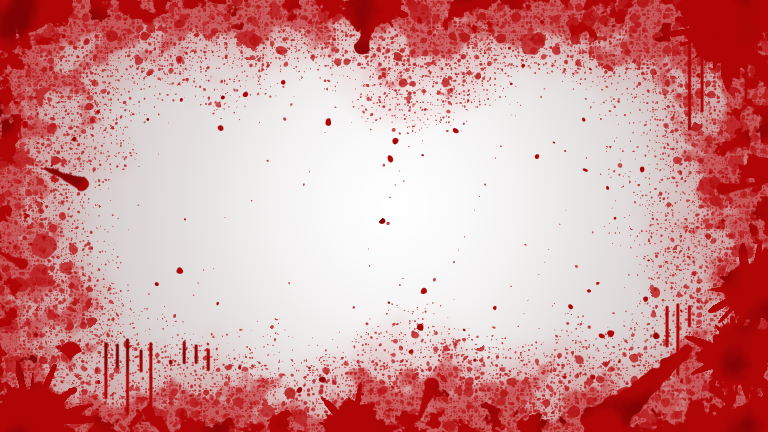
Write a WebGL 1 fragment shader that draws this background.

```glsl
precision highp float;
// Pale radial backdrop framed by red paint spatter: translucent stains, blots and fine mist
// thicken toward the canvas sides, with ragged pools, runs and tapered drops on top.
// Positions are in canvas heights, origin at the lower left.
uniform vec2 u_resolution;

const vec3 DEEP = vec3(0.69, 0.02, 0.025);
const vec3 DARK = vec3(0.40, 0.0, 0.01);
const vec3 CRIMSON = vec3(0.76, 0.16, 0.17);
const vec3 ROSE = vec3(0.80, 0.50, 0.50);

vec2 hash2(vec2 p) {
  vec2 k = vec2(dot(p, vec2(127.1, 311.7)), dot(p, vec2(269.5, 183.3)));
  return fract(sin(k) * 43758.5);
}

float corner(vec2 cell, vec2 offset) {
  return dot(hash2(cell + offset) * 2.0 - 1.0, -offset);
}

// Gradient noise, about -0.7 to 0.7
float noise(vec2 p) {
  vec2 i = floor(p), f = fract(p);
  vec2 u = f * f * (3.0 - 2.0 * f);
  float a = dot(hash2(i) * 2.0 - 1.0, f);
  float b = dot(hash2(i + vec2(1, 0)) * 2.0 - 1.0, f - vec2(1, 0));
  float c = dot(hash2(i + vec2(0, 1)) * 2.0 - 1.0, f - vec2(0, 1));
  float d = dot(hash2(i + 1.0) * 2.0 - 1.0, f - 1.0);
  return mix(mix(a, b, u.x), mix(c, d, u.x), u.y);
}

float fbm(vec2 p) {
  float sum = 0.0, amp = 0.65;
  for (int i = 0; i < 4; i++) {
    sum += amp * noise(p);
    p = mat2(1.6, 1.2, -1.2, 1.6) * p + 3.7;
    amp *= 0.55;
  }
  return sum;
}

float fill(float dist, float soft) {
  return 1.0 - smoothstep(-soft, soft, dist);
}

// One jittered dot per cell, kept with the given chance
float dots(vec2 p, float scale, float chance, float size, float seed, float px) {
  vec2 g = p * scale, id = floor(g) + seed;
  vec2 pick = hash2(id);
  float r = size * mix(0.3, 1.0, pick.y * pick.y);
  vec2 center = 0.5 + (hash2(id + 7.3) - 0.5) * (1.0 - 2.0 * r);
  return step(pick.x, chance) * fill(length(fract(g) - center) - r, scale * px * 0.7);
}

// Frame field: 1 at the sides, 0 at the edge of the clear middle
float frame(vec2 p, float aspect) {
  float bump = 0.07 * exp(-pow((p.x - 0.97) / 0.14, 2.0));
  float side = max(1.0 - p.x / 0.30, 1.0 - (aspect - p.x) / 0.34);
  float rim = 1.0 - min(p.y, 1.0 - p.y) / (0.22 + bump);
  vec2 v = pow(max(vec2(side, rim) + 1.0, 0.0), vec2(4.0));
  return pow(v.x + v.y, 0.25) - 1.0;
}

// Round pool with ragged rays
float pool(vec2 p, vec2 center, float radius, float px) {
  vec2 q = p - center;
  float len = length(q);
  float ray = noise(q / max(len, 0.001) * 5.0 + center * 23.0);
  float rough = 0.45 * fbm(p * 24.0);
  return fill(len - radius * (0.9 + 1.6 * max(ray, 0.0) + rough), px);
}

// Drop with a round head and a thin tail
float taper(vec2 p, vec2 head, vec2 tail, float radius, float px) {
  vec2 axis = tail - head, q = p - head;
  float h = clamp(dot(q, axis) / dot(axis, axis), 0.0, 1.0);
  float wobble = 0.25 * radius * noise(p * 45.0);
  return fill(length(q - axis * h) - radius * mix(1.0, 0.22, sqrt(h)) + wobble, px);
}

// Vertical runs inside a span (x from, x to) and height (low, high)
float runs(vec2 p, vec2 span, vec2 height, float px) {
  float id = floor(p.x / 0.026);
  vec2 h = hash2(vec2(id, floor(span.x * 50.0)));
  float x = (id + 0.3 + 0.4 * h.x) * 0.026;
  float low = mix(height.x, height.y, 0.7 * h.y);
  float inside = step(span.x, x) * step(x, span.y) * step(h.x, 0.65);
  float y = clamp(p.y, low, height.y - 0.05 * h.x);
  return inside * fill(length(p - vec2(x, y)) - 0.0035, px);
}

void main() {
  float px = 1.0 / u_resolution.y;
  vec2 p = gl_FragCoord.xy * px;
  float aspect = u_resolution.x * px;
  float edge = frame(p, aspect);
  float grain = fbm(p * 13.0 + 4.0);
  float d = edge + 0.55 * fbm(p * 5.0);
  vec2 warped = p + 0.007 * vec2(noise(p * 40.0), noise(p * 40.0 + 9.0));

  // Backdrop and soft stains
  float glow = smoothstep(0.0, 0.9, length(p - vec2(0.915, 0.525)));
  vec3 col = mix(vec3(0.995), vec3(0.82, 0.785, 0.785), glow);
  col = mix(col, ROSE, 0.55 * smoothstep(-0.05, 0.85, d));
  col = mix(col, CRIMSON, 0.6 * smoothstep(0.5, 0.75, d + 0.9 * grain));

  // Blots and mist, from coarse to fine
  for (int i = 0; i < 6; i++) {
    float k = float(i), scale = 15.0 * pow(1.62, k);
    float start = mix(0.3, -0.18, k / 5.0);
    float chance = 0.55 * smoothstep(start, start + 0.9, d + 0.5 * grain);
    float blot = dots(warped + k * 0.137, scale, chance, 0.44, k * 17.0, px);
    col = mix(col, mix(CRIMSON, DEEP, fract(k * 0.6 + 0.3)), 0.8 * blot);
  }

  // Solid splashes, pools and runs
  float paint = smoothstep(0.95, 1.03, d + 1.1 * fbm(p * 19.0));
  paint = max(paint, pool(p, vec2(0.868, 1.0), 0.070, px));
  paint = max(paint, pool(p, vec2(aspect - 0.10, 0.94), 0.105, px));
  paint = max(paint, pool(p, vec2(aspect - 0.04, 0.33), 0.075, px));
  paint = max(paint, pool(p, vec2(aspect - 0.07, 0.18), 0.080, px));
  paint = max(paint, pool(p, vec2(0.07, 0.02), 0.105, px));
  paint = max(paint, pool(p, vec2(0.82, 0.0), 0.075, px));
  paint = max(paint, taper(p, vec2(1.40, 0.02), vec2(1.59, 0.19), 0.055, px));
  paint = max(paint, runs(p, vec2(aspect - 0.21, aspect), vec2(0.68, 0.94), px));
  paint = max(paint, runs(p, vec2(1.53, 1.64), vec2(0.12, 0.30), px));
  paint = max(paint, runs(p, vec2(0.24, 0.56), vec2(0.04, 0.22), px));

  // Large tapered drops
  paint = max(paint, taper(p, vec2(0.838, 0.892), vec2(0.868, 0.97), 0.019, px));
  paint = max(paint, taper(p, vec2(0.187, 0.575), vec2(0.105, 0.61), 0.018, px));
  paint = max(paint, taper(p, vec2(0.998, 0.105), vec2(0.970, 0.03), 0.019, px));
  paint = max(paint, taper(p, vec2(1.675, 0.563), vec2(1.77, 0.575), 0.016, px));
  paint = max(paint, taper(p, vec2(0.050, 0.390), vec2(0.0, 0.415), 0.014, px));
  paint = max(paint, taper(p, vec2(0.163, 0.185), vec2(0.163, 0.17), 0.025, px));

  // Lone droplets around the clear middle
  float ring = smoothstep(-0.95, -0.1, edge);
  paint = max(paint, dots(warped, 15.0, 0.30 * ring, 0.12, 51.0, px));
  float shade = smoothstep(0.0, 0.5, noise(p * 9.0 + 2.0) + 0.4 * grain);
  col = mix(col, mix(DEEP, DARK, 0.65 * shade), paint);
  gl_FragColor = vec4(col, 1.0);
}
```
